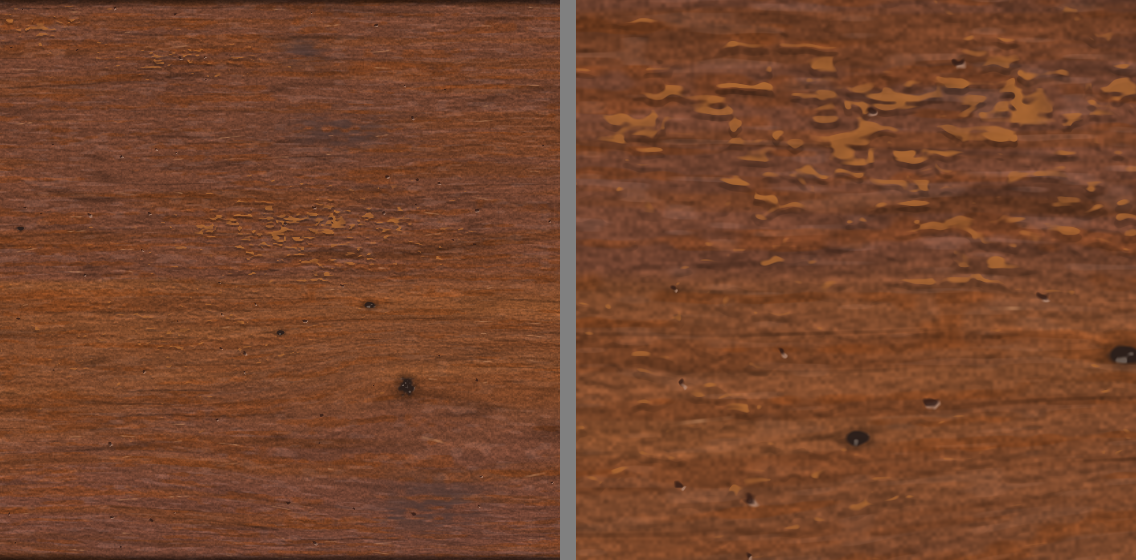
Left: the whole. Right: its middle third, enlarged.
Give the GLSL for this texture, as a Shadertoy shader.

```glsl
float hash(vec2 p) {
    vec3 q = fract(p.xyx * 0.1031);
    q += dot(q, q.yzx + 33.33);
    return fract((q.x + q.y) * q.z);
}

float noise(vec2 p) {
    vec2 i = floor(p), f = fract(p);
    f = f * f * (3.0 - 2.0 * f);
    return mix(mix(hash(i), hash(i + vec2(1, 0)), f.x),
               mix(hash(i + vec2(0, 1)), hash(i + vec2(1, 1)), f.x), f.y);
}

float fbm(vec2 p) {
    float sum = 0.0, amp = 0.5;
    for (int i = 0; i < 4; i++) {
        sum += amp * noise(p);
        p = p * 2.03 + 17.3;
        amp *= 0.5;
    }
    return sum / 0.9375;
}

// Soft elliptical patch: 1 at the centre, 0 far away
float patchMask(vec2 p, vec2 centre, vec2 size) {
    vec2 d = (p - centre) / size;
    return exp(-dot(d, d));
}

// Bend the grain: rising toward the knot, falling near the lower edge
vec2 bendGrain(vec2 uv) {
    float rise = 0.04 * smoothstep(0.38, 0.74, uv.x) * patchMask(uv, vec2(uv.x, 0.33), vec2(1, 0.085));
    float fall = 0.036 * smoothstep(0.1, 0.8, uv.x) * patchMask(uv, vec2(uv.x, 0.11), vec2(1, 0.085));
    float wave = 0.01 * (noise(uv * vec2(4, 7)) - 0.5) + 0.004 * (noise(uv * vec2(14, 20)) - 0.5);
    return vec2(uv.x, uv.y - rise + fall + wave);
}

// Fine broken ridges that run along the grain, with jittered outlines
float ridges(vec2 g) {
    g += vec2(0.012, 0.003) * (vec2(noise(g * vec2(90, 130)), noise(g * 110.0 + 30.0)) - 0.5);
    return 0.6 * noise(g * vec2(56, 215)) + 0.4 * noise(g * vec2(150, 290) + 7.0);
}

// Tiny holes with a pale lip: x = hole, y = lip
vec2 pits(vec2 uv) {
    vec2 p = uv * 17.0, id = floor(p);
    vec2 centre = 0.2 + 0.6 * vec2(hash(id + 3.1), hash(id + 8.7));
    vec2 d = (fract(p) - centre) * vec2(0.75, 1.0);
    d += 0.05 * (vec2(noise(uv * 260.0), noise(uv * 260.0 + 40.0)) - 0.5);
    float r = mix(0.012, 0.05, pow(hash(id + 21.0), 2.0));
    float hole = 1.0 - smoothstep(r * 0.5, r + 0.018, length(d));
    float lip = 1.0 - smoothstep(r * 0.4, r + 0.015, length(d + vec2(-0.02, 0.035)));
    return step(0.74, hash(id + 5.0)) * vec2(hole, lip * step(0.4, hash(id + 13.0)));
}

// Short pale nicks along the grain
float nicks(vec2 g) {
    vec2 p = g * vec2(11, 30), id = floor(p);
    vec2 d = fract(p) - vec2(0.5, 0.3 + 0.4 * hash(id + 2.0));
    d.y += d.x * (hash(id + 6.0) - 0.5) * 0.9;
    float len = mix(0.06, 0.28, hash(id + 9.0));
    float line = (1.0 - smoothstep(0.01, 0.06, abs(d.y))) * (1.0 - smoothstep(len * 0.5, len, abs(d.x)));
    return line * step(0.78, hash(id + 31.0)) * noise(g * 150.0);
}

void mainImage(out vec4 fragColor, in vec2 fragCoord) {
    vec2 uv = fragCoord / iResolution.xy;
    vec2 g = bendGrain(uv);

    // Broad tones: brown above, amber band, plum below
    float cloud = fbm(g * vec2(2.5, 13));
    float band = smoothstep(0.16, 0.32, g.y + 0.14 * (cloud - 0.5));
    float seam = mix(0.006, 0.05, smoothstep(0.3, 0.8, uv.x));
    band *= 1.0 - smoothstep(0.5 - seam, 0.5 + seam, g.y + 0.01 * (cloud - 0.5));
    vec3 wood = mix(vec3(0.435, 0.26, 0.196), vec3(0.44, 0.262, 0.186), smoothstep(0.1, 0.6, g.y));
    wood = mix(wood, vec3(0.525, 0.308, 0.172), band * (0.78 + 0.8 * (cloud - 0.5)));

    // Grain streaks, from rust bands to thin crisp lines
    float broad = fbm(g * vec2(2.2, 55) + 5.0);
    float streak = noise(g * vec2(10, 150));
    wood = mix(wood, vec3(0.455, 0.25, 0.135), 0.65 * smoothstep(0.48, 0.66, broad));
    float rust = noise(g * vec2(9, 125) + 60.0) * (0.75 + 0.5 * noise(g * vec2(70, 160)));
    wood = mix(wood, vec3(0.5, 0.245, 0.09), 0.42 * smoothstep(0.62, 0.85, rust));
    wood *= 1.0 + 0.12 * (cloud - 0.5) + 0.13 * (streak - 0.5);
    float contour = abs(noise(g * vec2(3, 44) + 80.0) - 0.5);
    float broken = smoothstep(0.45, 0.7, noise(g * vec2(12, 50) + 12.0));
    wood *= 1.0 - 0.16 * broken * (1.0 - smoothstep(0.01, 0.08, contour));
    wood *= 1.0 - 0.09 * smoothstep(0.66, 0.85, noise(g * vec2(7, 95) + 33.0));

    // Embossed fibres and fine speckle
    float ridge = ridges(g);
    float relief = ridge - ridges(g + vec2(0.001, 0.003));
    float rough = 0.6 + 0.8 * noise(uv * vec2(6, 16) + 50.0);
    wood *= 1.0 + 0.21 * rough * relief + 0.07 * (ridge - 0.5);
    wood *= 1.0 + 0.19 * (noise(uv * 410.0) - 0.5) + 0.16 * (noise(uv * vec2(190, 330) + 90.0) - 0.5);
    float pale = smoothstep(0.62, 0.85, noise(g * vec2(38, 220) + 9.0));
    wood += vec3(0.045, 0.045, 0.05) * pale * (1.0 - 0.4 * band);

    // Worn orange flecks with shaded undersides, gathered in a few areas
    float worn = patchMask(uv, vec2(0.56, 0.59), vec2(0.27, 0.08));
    worn += patchMask(uv, vec2(0.07, 0.955), vec2(0.11, 0.04));
    worn += 0.75 * patchMask(uv, vec2(0.34, 0.89), vec2(0.17, 0.04));
    worn += 0.45 * patchMask(uv, vec2(0.3, 0.4), vec2(0.4, 0.12));
    worn = min(worn, 1.0) * (0.75 + 0.4 * noise(g * vec2(14, 40) + 44.0));
    float cut = mix(0.9, 0.54, worn);
    float under = ridges(g + vec2(0, 0.0035));
    wood *= 1.0 - 0.2 * min(worn, 1.0) * smoothstep(0.54, 0.7, under);
    float tint = 0.45 + 0.5 * noise(g * vec2(60, 120) + 3.0);
    wood = mix(wood, vec3(0.69, 0.42, 0.2), tint * smoothstep(cut, cut + 0.14, ridge));

    // Grey stains broken up by the grain
    vec4 stains[4] = vec4[4](vec4(0.54, 0.91, 0.045, 0.03), vec4(0.61, 0.765, 0.1, 0.04),
                             vec4(0.78, 0.1, 0.1, 0.055), vec4(0.7, 0.08, 0.03, 0.012));
    for (int i = 0; i < 4; i++) {
        float stain = patchMask(uv, stains[i].xy, stains[i].zw);
        stain *= smoothstep(0.25, 0.65, 0.4 * streak + 0.6 * noise(g * vec2(60, 170)));
        wood = mix(wood, vec3(0.28, 0.21, 0.2), 0.72 * stain);
    }

    // Dark knots with ragged rims and grey crumbs
    vec3 knots[4] = vec3[4](vec3(0.726, 0.31, 0.016), vec3(0.66, 0.455, 0.012),
                            vec3(0.5, 0.406, 0.009), vec3(0.037, 0.592, 0.006));
    for (int i = 0; i < 4; i++) {
        vec2 d = (uv - knots[i].xy) * vec2(1, i == 0 ? 1.0 : 1.8);
        float r = knots[i].z;
        float dist = length(d) + 0.5 * r * (noise(uv * 160.0) - 0.5);
        wood *= 1.0 - 0.2 * (1.0 - smoothstep(r, r * 2.0, dist));
        vec3 core = mix(vec3(0.15, 0.11, 0.1), vec3(0.42, 0.37, 0.34), smoothstep(0.5, 0.9, noise(uv * 250.0)));
        wood = mix(wood, core, 0.9 * (1.0 - smoothstep(r * 0.6, r * 1.1, dist)));
    }

    // Surface damage
    vec2 pit = pits(uv);
    wood = mix(wood, vec3(0.7, 0.55, 0.47), 0.75 * pit.y);
    wood = mix(wood, vec3(0.18, 0.1, 0.08), 0.8 * pit.x);
    wood = mix(wood, vec3(0.7, 0.49, 0.34), 0.75 * nicks(g));

    // Shaded plank edges
    wood *= mix(0.45, 1.0, smoothstep(0.0, 0.015, min(uv.y, 1.0 - uv.y)));
    fragColor = vec4(wood, 1.0);
}
```
